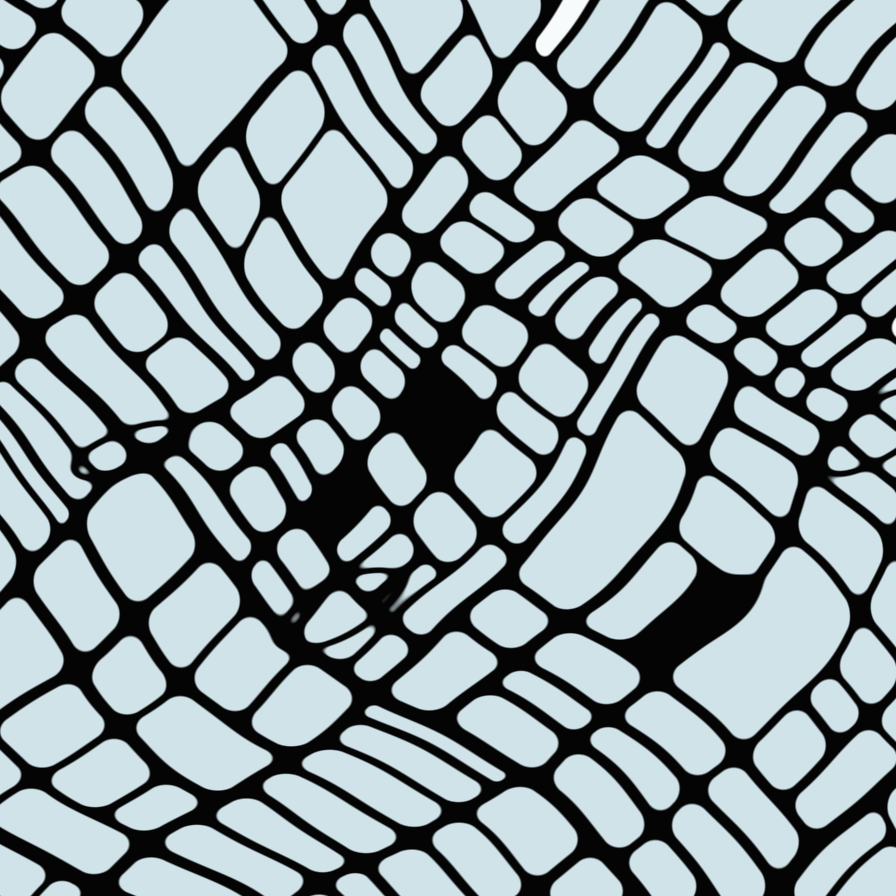
A Shadertoy shader for this pattern:

```glsl
float hash(vec3 key) {
    return fract(sin(dot(key, vec3(12.99, 78.23, 37.72))) * 43758.5);
}

float smoothMin(float a, float b, float k) {
    float h = max(k - abs(a - b), 0.0) / k;
    return min(a, b) - h * h * k * 0.25;
}

// Bends the straight street plan with layered sines
vec2 bend(vec2 p) {
    p += 0.028 * sin(p.yx * vec2(5.0, 4.3) + vec2(0.7, 2.1));
    p += 0.009 * sin(p.yx * vec2(13.0, 15.0) + p * 4.0 + vec2(3.0, 1.2));
    return p + 0.0018 * sin(p.yx * 47.0 + p * 21.0);
}

// Splits the plan into blocks; returns the distance inside a rounded block
float blockDistance(vec2 p, out float kind) {
    vec2 hi = vec2(1.05, 0.85), lo = -hi, size = hi - lo;
    vec2 insetLo = vec2(0.006), insetHi = insetLo, id = vec2(1.0);
    float district = 0.0;

    for (int i = 0; i < 11; i++) {
        int axis = i & 1, other = 1 - axis;
        if (i == 4) district = 1.0 + 9.0 * hash(vec3(id, 5.0));
        if (i > 6) {
            float smallest = mix(0.005, 0.016, hash(vec3(district, 3.0, 8.0)));
            if (size.x * size.y < smallest) break;
            if (hash(vec3(id, district + 2.0)) < 0.1) break;
        }
        if (size[axis] < 0.065) continue;

        // Streets share a key along one axis, so they cross whole districts
        vec3 key = vec3(id[axis], float(axis), district);
        float ratio = mix(0.33, 0.67, hash(key));
        float phase = 6.28 * hash(key + 4.0);
        float street = mix(lo[axis], hi[axis], ratio)
            + 0.05 * min(size[axis], 0.3) * sin(p[other] * 8.0 + phase);
        float halfWidth = mix(0.0035, 0.0075, hash(key + 7.0)) + (i < 4 ? 0.002 : 0.0);

        if (p[axis] > street) {
            lo[axis] = street;
            insetLo[axis] = halfWidth;
            size[axis] *= 1.0 - ratio;
            id[axis] = id[axis] * 2.0 + 1.0;
        } else {
            hi[axis] = street;
            insetHi[axis] = halfWidth;
            size[axis] *= ratio;
            id[axis] *= 2.0;
        }
    }

    kind = hash(vec3(id, district + 9.0));
    vec2 gap = min(p - lo - insetLo, hi - p - insetHi);
    vec2 halfBlock = 0.5 * (hi - lo - insetLo - insetHi);
    float radius = clamp(0.9 * min(halfBlock.x, halfBlock.y), 0.0, 0.019);
    vec2 q = radius - gap;
    return radius - length(max(q, 0.0)) - min(max(q.x, q.y), 0.0);
}

// Thin oval loop lanes
float laneDistance(vec2 p) {
    float lane = 1.0;
    for (float i = 0.0; i < 4.0; i++) {
        vec2 centre = vec2(hash(vec3(i, 2.0, 1.0)), hash(vec3(i, 6.0, 3.0))) - 0.5;
        vec2 axes = vec2(0.065, 0.028) * mix(0.8, 1.3, hash(vec3(i, 4.0, 9.0)));
        vec2 q = p - centre;
        q.y += 0.25 * q.x;
        float r = length(q / axes);
        float slope = length(q / (axes * axes)) + 0.001;
        lane = min(lane, abs(r - 1.0) * r / slope - 0.0038);
    }
    return lane;
}

void mainImage(out vec4 fragColor, in vec2 fragCoord) {
    // Diagonal axes: x runs up-right, y runs up-left
    vec2 uv = (fragCoord - 0.5 * iResolution.xy) / iResolution.y;
    vec2 p = bend(vec2(uv.x + uv.y, uv.y - uv.x) * 0.7071);

    float kind;
    float d = blockDistance(p, kind);
    if (kind > 0.97) d = -0.02;
    d = smoothMin(d, laneDistance(p), 0.012);

    vec3 streetBlack = vec3(0.015);
    vec3 paleBlue = vec3(0.81, 0.89, 0.91);
    vec3 plazaWhite = vec3(0.97, 0.985, 0.985);
    vec3 block = kind < 0.035 ? plazaWhite : paleBlue;
    fragColor = vec4(mix(streetBlack, block, smoothstep(-0.0015, 0.0015, d)), 1.0);
}
```
